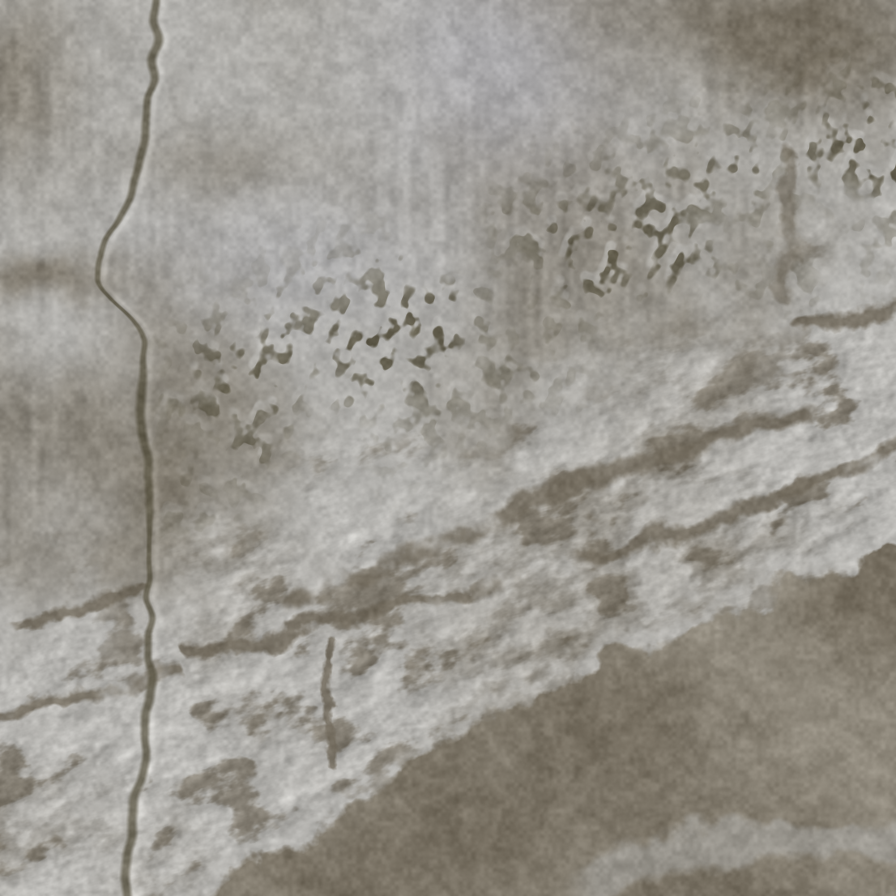
Write a Shadertoy shader that draws this texture.

```glsl
// Weathered plaster wall above a brown floor, crossed by cracks and slanted seams.
// Layered value noise stains and flakes the wall; warped segments cut the seams,
// and thresholded noise with an offset highlight makes pits that look carved.

float hash(vec2 p) {
    vec3 q = fract(p.xyx * 0.1031);
    q += dot(q, q.yzx + 33.33);
    return fract((q.x + q.y) * q.z);
}

float noise(vec2 p) {
    vec2 i = floor(p), f = fract(p);
    f = f * f * (3.0 - 2.0 * f);
    return mix(mix(hash(i), hash(i + vec2(1, 0)), f.x),
               mix(hash(i + vec2(0, 1)), hash(i + vec2(1, 1)), f.x), f.y);
}

float fbm(vec2 p) {
    float sum = 0.0, amp = 0.5;
    for (int i = 0; i < 5; i++) {
        sum += amp * noise(p);
        p = mat2(1.6, 1.2, -1.2, 1.6) * p + 17.3;
        amp *= 0.5;
    }
    return sum / 0.97;
}

// Soft elliptical stain
float blot(vec2 p, vec2 center, vec2 radius) {
    vec2 d = (p - center) / radius;
    return exp(-dot(d, d));
}

// Soft stroke from a to b
float seam(vec2 p, vec2 a, vec2 b, float width) {
    vec2 d = b - a;
    float t = clamp(dot(p - a, d) / dot(d, d), 0.0, 1.0);
    return 1.0 - smoothstep(width * 0.4, width * 1.4, length(p - a - d * t));
}

// Horizontal place of the long crack at height y
float crackLine(float y) {
    float bend = exp(-pow((y - 0.69) / (y > 0.69 ? 0.09 : 0.045), 2.0));
    return 0.162 - 0.056 * bend + 0.018 * (noise(vec2(y * 11.0, 4.0)) - 0.5)
         + 0.008 * (noise(vec2(y * 45.0, 9.0)) - 0.5)
         + 0.012 * smoothstep(0.85, 1.0, y) - 0.022 * smoothstep(0.15, 0.0, y);
}

void mainImage(out vec4 fragColor, in vec2 fragCoord) {
    vec2 p = fragCoord / iResolution.xy;
    vec2 warp = vec2(fbm(p * 22.0), fbm(p * 22.0 + 50.0)) - 0.5;
    vec2 rough = p + 0.045 * warp;
    float slant = p.y - 0.38 * p.x;
    vec2 along = vec2(p.x + 0.38 * p.y, slant);

    vec3 pale = vec3(0.735, 0.73, 0.715);
    vec3 brown = vec3(0.45, 0.42, 0.365);
    vec3 olive = vec3(0.34, 0.32, 0.25);

    // Stained wall
    float cloud = fbm(p * vec2(5.0, 4.0) + 3.0);
    vec3 color = mix(vec3(0.54, 0.52, 0.48), vec3(0.69, 0.685, 0.67), smoothstep(0.2, 0.68, cloud));
    color = mix(color, vec3(0.69, 0.69, 0.71), 0.75 * blot(p, vec2(0.56, 0.93), vec2(0.13, 0.14)));
    color = mix(color, vec3(0.67, 0.67, 0.68), 0.6 * blot(p, vec2(0.33, 0.71), vec2(0.16, 0.08)));
    float stain = 0.8 * blot(rough, vec2(0.89, 0.94), vec2(0.13, 0.06))
                + 0.55 * blot(rough, vec2(0.82, 1.0), vec2(0.2, 0.06))
                + 0.6 * blot(rough, vec2(0.02, 0.9), vec2(0.06, 0.08))
                + 0.75 * blot(rough, vec2(0.05, 0.69), vec2(0.1, 0.025))
                + 0.35 * blot(rough, vec2(0.24, 0.82), vec2(0.12, 0.04))
                + 0.5 * blot(rough, vec2(0.19, 0.47), vec2(0.05, 0.05));
    color = mix(color, brown, min(stain, 0.9));

    // Faint vertical drips
    float drip = noise(vec2(p.x * 130.0, p.y * 9.0)) - 0.5;
    color += 0.09 * drip * smoothstep(0.4, 0.65, fbm(p * 4.0 + 31.0)) * smoothstep(0.3, 0.45, slant);

    // Flaking plaster around the seams
    float flaky = 1.0 - smoothstep(0.2, 0.4, slant + 0.3 * warp.x);
    float flake = fbm(along * vec2(16.0, 27.0) + 8.0);
    float relief = flake - fbm((along + vec2(0.004, -0.005)) * vec2(16.0, 27.0) + 8.0);
    color = mix(color, pale, 0.65 * flaky * smoothstep(0.42, 0.6, flake));
    color = mix(color, brown, 0.7 * flaky * smoothstep(0.42, 0.3, flake));
    color += 0.5 * relief * flaky;

    // Pits scattered in a slanted belt
    float belt = exp(-pow((slant - 0.45) / 0.1, 2.0)) * smoothstep(0.12, 0.24, p.x);
    belt *= smoothstep(0.3, 0.6, fbm(p * 8.0 + 12.0));
    vec2 cell = mat2(0.9, 0.4, -0.4, 0.9) * p * vec2(85.0, 72.0);
    float pit = noise(cell) * 0.7 + noise(cell * 2.1) * 0.3;
    float lip = noise(cell + vec2(0.5, -0.6)) * 0.7 + 0.15;
    color = mix(color, pale, 0.6 * belt * smoothstep(0.5, 0.7, lip));
    color = mix(color, olive, 0.9 * belt * smoothstep(0.54, 0.72, pit));

    // Slanted seams, small cracks and the upright streak
    float seams = seam(rough, vec2(0.33, 0.325), vec2(0.56, 0.425), 0.014);
    seams = max(seams, seam(rough, vec2(0.54, 0.42), vec2(0.9, 0.54), 0.012));
    seams = max(seams, seam(rough, vec2(0.21, 0.275), vec2(0.55, 0.335), 0.007));
    seams = max(seams, seam(rough, vec2(0.55, 0.335), vec2(1.02, 0.5), 0.009));
    seams = max(seams, seam(rough, vec2(-0.02, 0.285), vec2(0.17, 0.35), 0.007));
    seams = max(seams, seam(rough, vec2(-0.02, 0.2), vec2(0.2, 0.245), 0.008));
    seams = max(seams, seam(rough, vec2(0.9, 0.63), vec2(1.02, 0.66), 0.009));
    seams = max(seams, seam(rough, vec2(0.37, 0.15), vec2(0.375, 0.28), 0.005));
    seams = max(seams, 0.7 * seam(rough, vec2(0.88, 0.67), vec2(0.875, 0.83), 0.008));
    color = mix(color, brown * 0.97, 0.85 * seams * smoothstep(0.25, 0.45, fbm(p * 14.0 + 70.0)));

    // Long crack with a lit edge
    float offset = p.x - crackLine(p.y);
    float width = 0.002 + 0.0035 * noise(vec2(p.y * 18.0, 2.0));
    color += 0.07 * exp(-pow((offset - 0.008) / 0.004, 2.0));
    color = mix(color, olive, 0.75 * (1.0 - smoothstep(width * 0.3, width * 1.5, abs(offset))));

    // Brown floor with a ragged, pale rim
    float x = p.x - 0.27;
    float depth = 0.03 + 0.64 * x - 0.19 * x * x - p.y + 0.07 * warp.y;
    vec3 ground = mix(vec3(0.455, 0.425, 0.37), vec3(0.56, 0.535, 0.485), smoothstep(0.25, 0.8, fbm(p * 6.0 + 90.0)));
    float ridge = 0.065 - 0.9 * pow(max(0.79 - p.x, 0.0), 1.6) - 0.01 * p.x;
    float strip = smoothstep(0.026, 0.012, abs(rough.y - ridge)) * smoothstep(0.62, 0.67, p.x);
    ground = mix(ground, vec3(0.62, 0.61, 0.585), 0.8 * strip);
    color = mix(color, pale, 0.45 * exp(-pow((depth + 0.012) / 0.012, 2.0)));
    color = mix(color, ground, smoothstep(-0.004, 0.006, depth));

    // Fine grain
    color += 0.14 * (fbm(p * 65.0) - 0.5) + 0.06 * (noise(p * 210.0) - 0.5);
    fragColor = vec4(clamp(color, 0.0, 1.0), 1.0);
}
```
